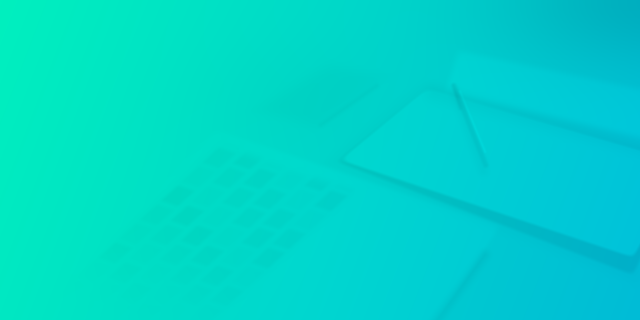
A Shadertoy shader for this background:

```glsl
// A blurred desk (laptop, phone, notebook and pen) under a mint to cyan tint.
// A linear gradient gives the colour; soft rounded quads and capsules add
// or take away a little light, and a skewed grid makes the keyboard.

// Signed distance to the line a-b, positive on its left (y points down).
float side(vec2 p, vec2 a, vec2 b) {
    vec2 d = normalize(b - a);
    return dot(p - a, vec2(d.y, -d.x));
}

// Convex clockwise quad with corners rounded by a smooth maximum.
float quad(vec2 p, vec2 a, vec2 b, vec2 c, vec2 d) {
    vec4 s = vec4(side(p, a, b), side(p, b, c), side(p, c, d), side(p, d, a));
    float m = max(max(s.x, s.y), max(s.z, s.w));
    return m + log(dot(exp((s - m) * 30.0), vec4(1))) / 30.0;
}

float segment(vec2 p, vec2 a, vec2 b) {
    vec2 d = b - a;
    return length(p - a - d * clamp(dot(p - a, d) / dot(d, d), 0.0, 1.0));
}

float fill(float dist, float soft) {
    return 1.0 - smoothstep(-soft, soft, dist);
}

// Staggered keys on a grid spanned by two slanted axes.
float keyboard(vec2 p) {
    vec2 k = inverse(mat2(1.65, 0.58, -1.75, 1.6)) * (p - vec2(2.62, 1.73));
    vec2 cell = k * vec2(6.0, 7.0);
    cell.y += 0.37 * floor(cell.x);
    vec2 q = abs(fract(cell) - 0.5) - vec2(0.26, 0.3);
    float key = fill(length(max(q, 0.0)) - 0.1, 0.12);
    float tone = 0.65 + 0.35 * sin(dot(floor(cell), vec2(2.3, 4.1)));
    vec2 inside = smoothstep(vec2(-0.04), vec2(0.04), k)
                * (1.0 - smoothstep(vec2(0.96, 0.45), vec2(1.04, 1.2), k));
    return (0.35 + key * tone) * inside.x * inside.y;
}

void mainImage(out vec4 fragColor, in vec2 fragCoord) {
    // Canvas is 7.68 by 3.84 units, measured from the upper left.
    vec2 p = vec2(fragCoord.x / iResolution.x, 1.0 - fragCoord.y / iResolution.y);
    float t = 0.84 * p.x + 0.16 * p.y;
    p *= vec2(7.68, 3.84);
    vec3 color = mix(vec3(0.0, 0.94, 0.745), vec3(0.0, 0.735, 0.84), t);

    // Dim far corner and faint unfocused desk
    float light = -0.085 * exp(-dot(p - vec2(7.8, 0.0), (p - vec2(7.8, 0.0)) * vec2(0.3, 1.6)));
    light -= 0.012 * exp(-dot(p - vec2(3.5, 1.2), (p - vec2(3.5, 1.2)) * vec2(0.7, 2.0)));

    // Phone
    light -= 0.014 * fill(quad(p, vec2(3.95, 0.78), vec2(4.58, 0.93),
                               vec2(3.8, 1.52), vec2(3.1, 1.32)), 0.12);
    light -= 0.022 * fill(segment(p, vec2(4.52, 1.03), vec2(3.85, 1.5)) - 0.02, 0.04);

    // Laptop with its shadow
    light -= 0.05 * fill(segment(p, vec2(5.82, 3.06), vec2(5.2, 3.9)) - 0.03, 0.09);
    float laptop = quad(p, vec2(2.6, 1.56), vec2(6.0, 2.71), vec2(5.15, 4.0), vec2(0.2, 4.0));
    light += 0.016 * fill(laptop, 0.04) * smoothstep(1.5, 4.0, p.x);
    light -= 0.024 * keyboard(p);

    // Notebook: soft shadow, dark cover, then bright page
    float cover = quad(p, vec2(4.04, 1.94), vec2(5.1, 1.08), vec2(8.2, 1.95), vec2(7.6, 3.3));
    float page = quad(p, vec2(4.08, 1.92), vec2(5.12, 1.06), vec2(8.2, 1.95), vec2(7.6, 3.09));
    float onPage = fill(page, 0.025);
    light -= 0.015 * fill(cover - 0.06, 0.12) * (1.0 - onPage);
    light -= 0.04 * fill(cover, 0.03) * (1.0 - onPage);
    light += 0.018 * onPage;

    // Upper book and the shade below it
    light -= 0.024 * fill(segment(p, vec2(5.2, 1.12), vec2(7.9, 1.83)) - 0.06, 0.14);
    light += 0.026 * fill(quad(p, vec2(5.5, 0.61), vec2(8.0, 1.14),
                               vec2(8.0, 1.72), vec2(5.35, 1.1)), 0.06);

    // Pen: shadow, barrel, clip and highlight
    light -= 0.018 * fill(segment(p, vec2(5.46, 1.1), vec2(5.8, 2.05)) - 0.05, 0.07);
    light -= 0.035 * fill(segment(p, vec2(5.45, 1.03), vec2(5.83, 1.98)) - 0.03, 0.025);
    light -= 0.025 * fill(segment(p, vec2(5.44, 1.02), vec2(5.52, 1.3)) - 0.02, 0.025);
    light += 0.032 * fill(segment(p, vec2(5.52, 1.1), vec2(5.82, 1.82)) - 0.012, 0.02);

    fragColor = vec4(color + light * vec3(0.0, 1.0, 0.9), 1.0);
}
```
